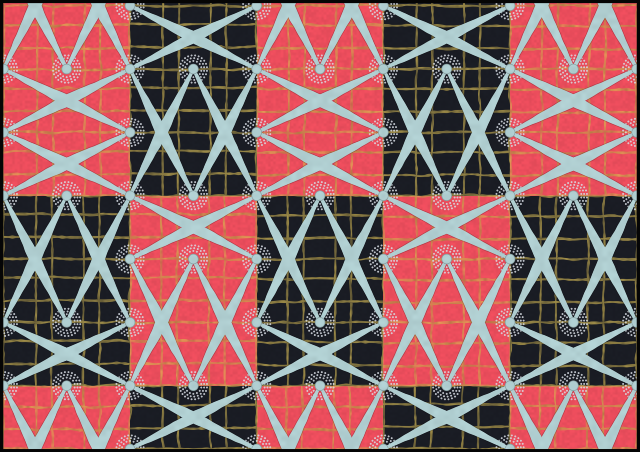
A WebGL 1 fragment shader for this pattern:

```glsl
precision highp float;

uniform vec2 u_resolution;

float hash(vec2 p) {
  return fract(sin(dot(p, vec2(127.1, 311.7))) * 43758.5453);
}

float noise(vec2 p) {
  vec2 i = floor(p), f = fract(p);
  f = f * f * (3.0 - 2.0 * f);
  return mix(mix(hash(i), hash(i + vec2(1.0, 0.0)), f.x),
             mix(hash(i + vec2(0.0, 1.0)), hash(i + vec2(1.0, 1.0)), f.x), f.y);
}

// Coverage of a shape from its signed distance
float fill(float d, float px) {
  return 1.0 - smoothstep(-0.6 * px, 0.6 * px, d);
}

// Two tapered strands crossing in each section: one wide X or two tall ones
float strands(vec2 q, float col, float row, float odd) {
  bool wide = odd > 0.5 ? mod(row, 3.0) < 0.5
                        : (row > 0.5 && row < 2.5) || abs(row - 5.0) < 0.5;
  float top = odd > 0.5 ? floor(row / 3.0) * 3.0 + 1.0
                        : (row < 0.5 ? -1.0 : (row < 4.5 ? 3.0 : 6.0));
  vec2 l = wide ? vec2(q.x - 2.0 * col - 1.0, q.y - row - 0.5)
                : vec2(q.y - top - 1.0, fract(q.x) - 0.5);
  l = abs(l);
  float along = dot(l, vec2(0.8, 0.4));
  float across = abs(dot(l, vec2(-0.447, 0.894)));
  return across - mix(0.094, 0.022, along);
}

bool hasNode(vec2 n) {
  if (mod(n.x, 2.0) > 0.5) {
    float extra = mod(n.x, 4.0) < 2.0 ? 5.0 : 4.0;
    return n.y == 1.0 || n.y == 3.0 || n.y == 6.0 || n.y == extra;
  }
  bool outer = n.x < 0.5 || n.x > 9.5;
  return !(outer && (n.y == 0.0 || n.y == 4.0 || n.y == 7.0));
}

// Three dotted rings around a node
float halo(vec2 d, float px) {
  float dots = 0.0;
  for (int i = 0; i < 3; i++) {
    float r = 0.128 + 0.044 * float(i);
    float count = floor(6.2832 * r / 0.056);
    float turn = fract(atan(d.y, d.x) / 6.2832 * count) - 0.5;
    vec2 dotPos = vec2(length(d) - r, turn * 6.2832 * r / count);
    dots = max(dots, fill(length(dotPos) - 0.015, px));
  }
  return dots;
}

// Hand-painted grid: x is the distance to a line, y the paint coverage
float goldGrid(vec2 q, vec2 block, float px) {
  vec2 wobble = vec2(noise(q * vec2(1.0, 5.0)), noise(q * vec2(5.0, 1.0) + 31.0)) - 0.5;
  vec2 p = q + 0.035 * wobble;
  vec2 shift = 0.07 * (vec2(hash(block), hash(block + 17.0)) - 0.5);
  float seamX = 1.0 - 2.0 * abs(fract(p.x * 0.5) - 0.5);
  seamX = 1.0 - abs(fract(p.x * 0.5) * 2.0 - 1.0);
  float foldX = abs(fract((p.x + shift.x) * 0.5) * 2.0 - 1.0);
  float foldY = abs(fract(p.y + shift.y) - 0.5);
  float seamY = 0.5 - abs(fract(p.y) - 0.5);
  float dx = min(seamX, min(abs(foldX - 0.25), abs(foldX - 0.5)));
  float dy = min(seamY, abs(foldY - 0.18));
  float v = fill(dx - 0.011 - 0.012 * noise(q * vec2(3.0, 14.0)), px);
  float h = fill(dy - 0.012 - 0.013 * noise(q * vec2(14.0, 3.0)), px);
  v *= 0.55 + 0.45 * noise(q * vec2(40.0, 7.0));
  h *= 0.65 + 0.35 * noise(q * vec2(7.0, 40.0));
  return max(v, h);
}

void main() {
  // Lattice units: ten across, seven down from the top edge
  float scale = 10.105 / u_resolution.x;
  vec2 q = vec2(gl_FragCoord.x, u_resolution.y - gl_FragCoord.y) * scale - vec2(0.053, 0.09);
  float px = scale;
  float col = floor(q.x * 0.5), row = floor(q.y);
  row = max(row, 0.0);
  vec2 block = vec2(col, floor(row / 3.0));
  float dark = mod(block.x + block.y, 2.0);

  // Checkered ground and gold lines
  vec3 color = mix(vec3(0.92, 0.30, 0.36), vec3(0.10, 0.11, 0.14), dark);
  color *= 0.96 + 0.08 * noise(q * 25.0);
  vec3 gold = mix(vec3(0.80, 0.54, 0.30), vec3(0.60, 0.53, 0.27), dark);
  gold *= 0.88 + 0.24 * noise(q * 18.0 + 9.0);
  color = mix(color, gold, goldGrid(q, block, px));

  // Halos, strands and discs
  vec2 node = floor(q + 0.5);
  vec2 toNode = q - node;
  bool present = hasNode(node);
  vec3 silver = vec3(0.69, 0.81, 0.82) * (0.97 + 0.06 * noise(q * 12.0));
  if (present) color = mix(color, vec3(0.84, 0.86, 0.89), 0.85 * halo(toNode, px));
  float ribbon = strands(q, col, row, mod(col, 2.0)) + 0.008 * (noise(q * 9.0) - 0.5);
  color = mix(color, color * 0.8, fill(ribbon - 0.012, px));
  color = mix(color, silver, fill(ribbon, px));
  if (present) {
    float disc = length(toNode) - 0.083;
    color = mix(color, silver * 0.78, fill(disc, px));
    color = mix(color, silver, fill(disc + 0.012, px));
  }

  // Black frame
  vec2 edge = abs(q - vec2(5.0, 3.48)) - vec2(5.0, 3.52);
  color = mix(vec3(0.02), color, fill(max(edge.x, edge.y), px));
  gl_FragColor = vec4(color, 1.0);
}
```
